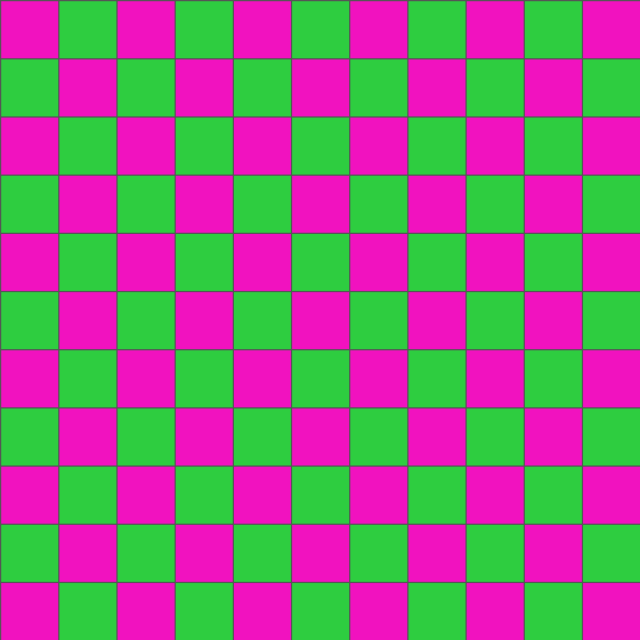
Write a three.js fragment shader that draws this pattern.

```glsl
// Pink and green checkerboard, 11 by 11, with a thin grey line along the left and top of each cell.
varying vec2 vUv;

const float CELLS = 11.0;
const float LINE_WIDTH = 1.0 / 512.0;
const vec3 PINK = vec3(0.945, 0.07, 0.75);
const vec3 GREEN = vec3(0.18, 0.805, 0.25);
const vec3 GREY = vec3(0.333);

// Coverage of evenly spaced lines, box-filtered over one pixel on each axis.
vec2 lineCoverage(vec2 p, float period, float width, vec2 pixel) {
  vec2 dist = abs(fract(p / period + 0.5) - 0.5) * period;
  vec2 limit = min(vec2(1.0), width / pixel);
  return clamp((0.5 * width - dist) / pixel + 0.5, vec2(0.0), limit);
}

// 0 on even cells, 1 on odd cells.
float checker(vec2 p, float period) {
  vec2 cell = floor(p / period);
  return mod(cell.x + cell.y, 2.0);
}

void main() {
  float period = 1.0 / CELLS;
  vec2 pixel = max(fwidth(vUv), vec2(1e-5));

  // Measure from the top left, with the origin at the centre of the first lines.
  vec2 p = vec2(vUv.x, 1.0 - vUv.y) - 0.5 * LINE_WIDTH;

  // Cells, then the grid over them.
  vec3 color = mix(PINK, GREEN, checker(p, period));
  vec2 lines = lineCoverage(p, period, LINE_WIDTH, pixel);
  float grid = 1.0 - (1.0 - lines.x) * (1.0 - lines.y);

  gl_FragColor = vec4(mix(color, GREY, grid), 1.0);
}
```
